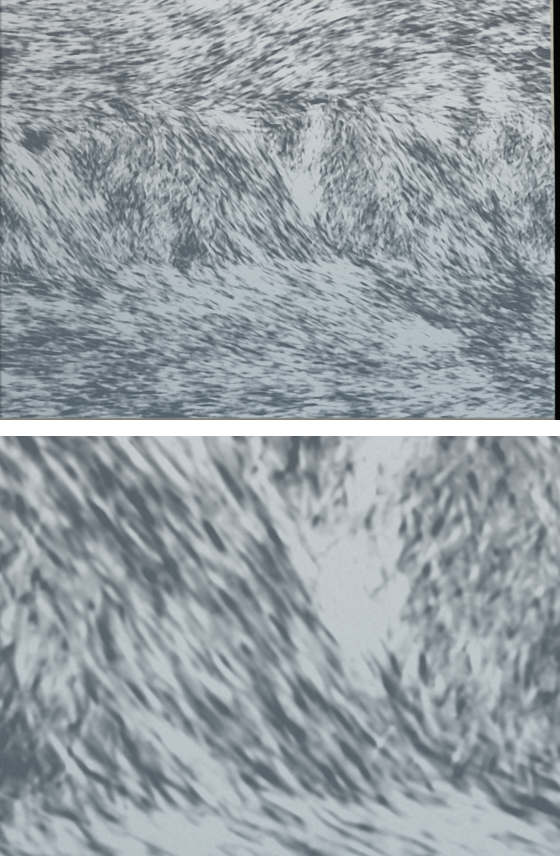
Top: the whole. Bottom: its middle third, enlarged.
Reproduce this texture procedurally as a WebGL 2 fragment shader.

```glsl
#version 300 es
precision highp float;

uniform vec2 u_resolution;
out vec4 fragColor;

vec4 hash4(vec3 p) {
    vec4 q = fract(p.xyzx * vec4(0.1031, 0.1030, 0.0973, 0.1099));
    q += dot(q, q.wzxy + 33.33);
    return fract((q.xxyz + q.yzzw) * q.zywx);
}

// 1 inside the wavy horizontal band across the middle
float middleBand(vec2 p) {
    float wave = 0.02 * sin(p.x * 5.0 + 1.0) + 0.015 * sin(p.x * 13.0);
    return smoothstep(0.33, 0.41, p.y + wave) * (1.0 - smoothstep(0.66, 0.78, p.y + wave));
}

// Slanted patches of the band where the strokes stand almost upright
float uprightPatch(vec2 p) {
    float slant = p.x + 0.45 * (p.y - 0.5) + 0.02 * sin(p.y * 21.0);
    return smoothstep(-0.3, 0.5, cos(13.1 * (slant - 0.37))) * middleBand(p);
}

float strokeAngle(vec2 p, float upright) {
    float upper = 0.52 * exp(-pow((p.x - 0.62) / 0.36, 2.0)) - 0.1 - 0.14 * smoothstep(0.9, 1.3, p.x);
    float lower = -0.42 * smoothstep(0.02, 0.28, p.y) * smoothstep(-0.2, 0.5, p.x);
    float middle = mix(-0.92, -1.8, upright);
    return mix(mix(lower, upper, smoothstep(0.45, 0.6, p.y)), middle, middleBand(p));
}

// Cellular sum of dark and light soft strokes that follow the angle field
float strokes(vec2 p, float cell, float halfLength, float halfWidth, float seed) {
    vec2 home = floor(p / cell);
    float sum = 0.0;
    for (int j = -2; j <= 2; j++)
    for (int i = -2; i <= 2; i++) {
        vec2 id = home + vec2(i, j);
        vec2 scatter = hash4(vec3(id + 50.0, seed + 31.0)).xy - 0.5;
        vec2 probe = (id + 0.5) * cell + 0.08 * scatter;
        float upright = uprightPatch(probe);
        float angle = strokeAngle(probe, upright);
        float spread = mix(0.3, 1.5, upright) + 0.5 * smoothstep(0.8, 1.2, probe.x);
        for (int k = 0; k < 4; k++) {
            vec4 rnd = hash4(vec3(id + 50.0, float(k) * 7.0 + seed));
            float turn = angle + (rnd.z - 0.5) * spread;
            vec2 along = vec2(cos(turn), sin(turn));
            vec2 d = p - (id + rnd.xy) * cell;
            float stretch = mix(0.45, 1.3, fract(rnd.z * 17.0)) * mix(1.0, 0.6, upright);
            float u = dot(d, along) / (cell * halfLength * stretch);
            float v = dot(d, vec2(-along.y, along.x)) / (cell * halfWidth);
            sum += (2.0 * rnd.w - 1.0) * exp(-u * u - v * v);
        }
    }
    return sum;
}

void main() {
    vec2 uv = gl_FragCoord.xy / u_resolution;
    vec2 p = gl_FragCoord.xy / u_resolution.y;
    float px = 1.0 / u_resolution.x;

    // Short strokes, flecks and long scratches, gathered into loose clumps
    float fine = strokes(p, 0.0155, 0.85, 0.18, 3.0);
    float flecks = strokes(p, 0.012, 0.5, 0.28, 23.0);
    float scratches = strokes(p, 0.04, 0.9, 0.075, 87.0);
    float clumps = strokes(p, 0.075, 0.75, 0.32, 61.0);
    float bias = 0.05 * sin(p.x * 4.0 + p.y * 9.0) + 0.1 * uprightPatch(p)
               + 0.16 * (1.0 - smoothstep(0.1, 0.6, p.x + p.y * 0.6));
    float ink = smoothstep(-0.75, 1.2, 0.72 * fine + 0.27 * flecks + 0.55 * scratches + 0.43 * clumps + bias);

    // Pale ground: lighter and neutral above, bluer below
    vec3 ground = mix(vec3(0.69, 0.74, 0.765), vec3(0.805, 0.82, 0.825), smoothstep(0.0, 1.0, uv.y));
    ground *= 1.0 - 0.06 * smoothstep(0.5, 0.0, uv.x);
    vec3 slate = mix(vec3(0.335, 0.39, 0.425), vec3(0.36, 0.385, 0.41), uv.y);
    vec3 color = mix(ground, slate, ink);

    // Faint surface grain
    color += 0.015 * (hash4(vec3(floor(p * 400.0), 9.0)).x - 0.5);

    // Worn left and lower edges, warm rim and black margin on the right
    color *= 1.0 - 0.2 * (1.0 - smoothstep(0.001, 0.005, uv.x));
    color = mix(vec3(0.50, 0.50, 0.48), color, smoothstep(0.002, 0.008, uv.y));
    float side = 0.991 - 0.003 * smoothstep(0.5, 1.0, uv.y);
    float rim = smoothstep(side - 0.007, side - 0.004, uv.x) * smoothstep(0.5, 0.8, uv.y);
    color = mix(color, vec3(0.74, 0.72, 0.66), 0.8 * rim);
    color = mix(color, vec3(0.02), smoothstep(side - px, side + px, uv.x));

    fragColor = vec4(color, 1.0);
}
```
